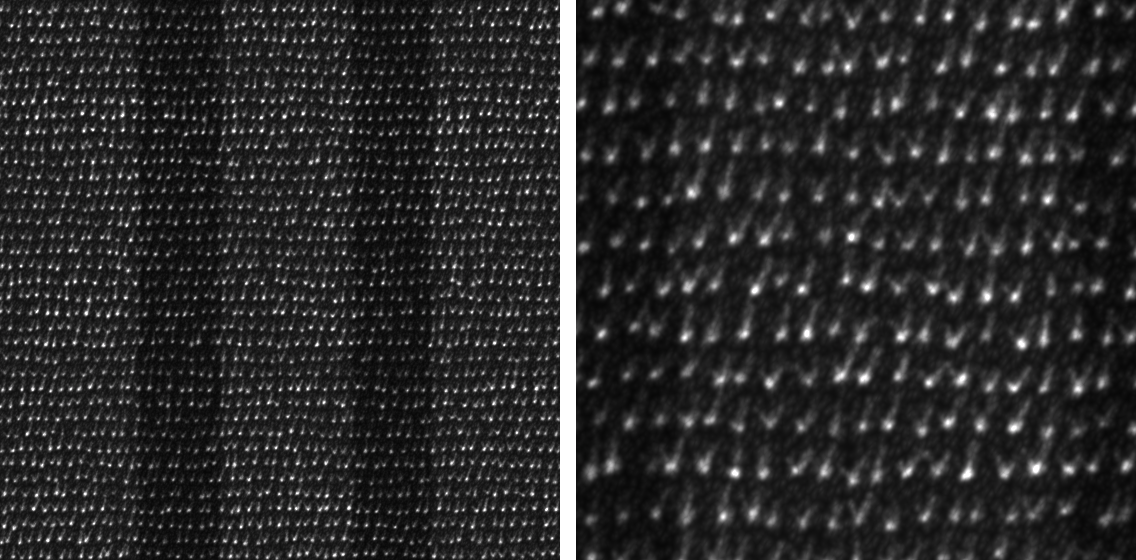
Left, the full canvas; right, a detail of the centre.
Write a Shadertoy shader that draws this texture.

```glsl
// Dark knitted cloth: 37 rows of about 57 pale stitches on near-black yarn,
// crossed by two darker vertical bands. Each stitch is a bright head with
// two soft slanted legs; cellular noise supplies the fuzzy fibres.

const vec2 STITCHES = vec2(57.0, 37.0);
const float ROW_HEIGHT = 1.54;              // row height over stitch width
const vec3 YARN_TINT = vec3(1.0, 0.995, 1.0);

float hash(vec2 p) {
    vec3 q = fract(vec3(p.xyx) * 0.1031);
    q += dot(q, q.yzx + 33.33);
    return fract((q.x + q.y) * q.z);
}

vec2 hash2(vec2 p) {
    return vec2(hash(p), hash(p + 71.7));
}

// Distance to the nearest scattered point
float cellular(vec2 p) {
    vec2 cell = floor(p);
    float nearest = 2.0;
    for (int j = -1; j <= 1; j++)
        for (int i = -1; i <= 1; i++) {
            vec2 c = cell + vec2(i, j);
            nearest = min(nearest, length(c + hash2(c) - p));
        }
    return nearest;
}

float band(float x, float left, float right, float soft) {
    return smoothstep(left - soft, left + soft, x)
         - smoothstep(right - soft, right + soft, x);
}

// Soft stroke from a to b, fading along its length
float strand(vec2 p, vec2 a, vec2 b, float width) {
    vec2 ab = b - a;
    float t = clamp(dot(p - a, ab) / dot(ab, ab), 0.0, 1.0);
    float d = length(p - a - ab * t) / width;
    return exp(-d * d) * mix(1.0, 0.45, t);
}

// One stitch, p measured from its head in stitch widths
float stitch(vec2 p, vec2 id, float shade) {
    vec2 r = hash2(id + 13.0);
    vec2 s = hash2(id + 137.0);
    vec2 rightTip = vec2(mix(0.08, 0.48, r.x), mix(0.55, 1.05, r.y));
    vec2 leftTip = vec2(mix(-0.48, -0.18, s.x), mix(0.2, 0.65, s.y));
    float legs = strand(p, vec2(0.0), rightTip, 0.16) * mix(0.16, 0.36, s.x)
               + strand(p, vec2(-0.06, 0.0), leftTip, 0.14) * mix(0.04, 0.28, r.x);
    vec2 tilted = vec2(p.x - 0.35 * p.y, p.y);
    float head = exp(-dot(tilted, tilted) / mix(0.03, 0.06, s.y));
    return legs * mix(1.0, 0.55, shade)
         + head * mix(0.12, 0.58, r.y) * mix(1.0, 0.85, shade);
}

// Sum of the stitches around a point
float stitches(vec2 grid, float shade) {
    float total = 0.0;
    float row = floor(grid.y);
    for (int j = -1; j <= 1; j++) {
        float y = row + float(j);
        float shift = hash(vec2(y, 5.0));
        float strength = mix(0.75, 1.15, hash(vec2(y, 9.0)));
        float column = floor(grid.x + shift);
        for (int i = -1; i <= 1; i++) {
            vec2 id = vec2(column + float(i), y);
            vec2 jitter = (hash2(id) - 0.5) * vec2(0.45, 0.22);
            vec2 head = id + vec2(0.5 - shift, 0.28) + jitter;
            vec2 p = (grid - head) * vec2(1.0, ROW_HEIGHT);
            total += stitch(p, id, shade) * strength;
        }
    }
    return total;
}

void mainImage(out vec4 fragColor, in vec2 fragCoord) {
    vec2 uv = fragCoord / iResolution.xy;

    // Gentle unevenness of the rows and columns
    vec2 cloth = uv;
    cloth.y += 0.0022 * sin(uv.x * 17.0 + 3.0 * sin(uv.y * 9.0))
             + 0.0012 * sin(uv.x * 43.0 + uv.y * 31.0);
    cloth.x += 0.002 * sin(uv.y * 23.0 + 2.0 * sin(uv.x * 11.0));

    // Two dark bands with slightly ragged edges
    float x = uv.x + 0.002 * sin(uv.y * 37.0) + 0.0015 * sin(uv.y * 91.0);
    float shade = band(x, 0.247, 0.394, 0.006) + band(x, 0.630, 0.770, 0.006);

    // Fibres lean the same way as the stitches
    vec2 lean = vec2(uv.x - 0.35 * uv.y, uv.y);
    float fuzz = 1.0 - cellular(lean * vec2(190.0, 120.0));
    float fleck = 1.0 - cellular(uv * vec2(230.0, 210.0) + 40.0);

    float ground = mix(0.055, 0.025, shade)
                 + mix(0.085, 0.05, shade) * fuzz * fuzz
                 + 0.035 * fleck * fleck;
    float wear = 1.0 + 0.08 * sin(uv.x * 13.0 + 2.0 * sin(uv.y * 7.0));
    float yarn = stitches(cloth * STITCHES, shade) * wear;
    float tone = ground + yarn * (0.4 + 0.6 * fuzz + 0.4 * fleck);

    fragColor = vec4(clamp(tone, 0.0, 1.0) * YARN_TINT, 1.0);
}
```
